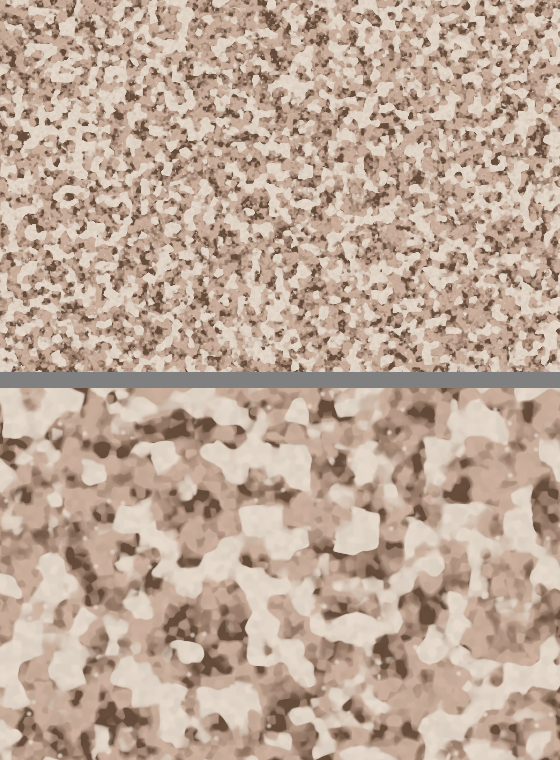
Top, the full canvas; bottom, a detail of the centre.
Write a Shadertoy shader that draws this texture.

```glsl
#define WHITE_SCALE 50.0
#define TONE_SCALE 66.0
#define SPECK_SCALE 84.0
#define WHITE_LEVEL 0.55
#define TAN_LEVEL 0.46
#define BROWN_LEVEL 0.583
#define DARK_LEVEL 0.705
#define EDGE 0.06
#define MELT 7.0

const vec3 PINK  = vec3(0.785, 0.674, 0.602);
const vec3 TAN   = vec3(0.695, 0.582, 0.510);
const vec3 BROWN = vec3(0.590, 0.478, 0.405);
const vec3 DARK  = vec3(0.395, 0.297, 0.230);
const vec3 CREAM = vec3(0.822, 0.752, 0.690);
const vec3 WHITE = vec3(0.880, 0.832, 0.781);

vec3 hash3(vec2 p) {
    vec3 q = fract(p.xyx * vec3(0.1031, 0.1030, 0.0973));
    q += dot(q, q.yxz + 33.33);
    return fract((q.xxy + q.yzz) * q.zyx);
}

// Cellular noise: one random value per grain, melted together at the borders
float grains(vec2 p) {
    vec2 cell = floor(p), f = p - cell;
    float sum = 0.0, total = 0.0;
    for (int y = -1; y <= 1; y++)
    for (int x = -1; x <= 1; x++) {
        vec2 offset = vec2(x, y);
        vec3 h = hash3(cell + offset + 100.0);
        vec2 d = offset + mix(vec2(0.1), vec2(0.9), h.xy) - f;
        float weight = exp(-MELT * dot(d, d));
        sum += weight * h.z;
        total += weight;
    }
    return sum / total;
}

// Large grains with a finer layer that scallops their outlines
float flakes(vec2 p, float roughness) {
    return mix(grains(p), grains(p * 2.1 + 57.0), roughness);
}

float above(float level, float value) {
    return smoothstep(level - EDGE, level + EDGE, value);
}

// Sparse tiny round dots, at most one per cell
float specks(vec2 p) {
    vec3 h = hash3(floor(p) + 700.0);
    float d = length(fract(p) - mix(vec2(0.3), vec2(0.7), h.xy));
    return step(0.92, h.z) * (1.0 - smoothstep(0.05, 0.28, d));
}

void mainImage(out vec4 fragColor, in vec2 fragCoord) {
    vec2 uv = fragCoord / iResolution.y;

    // Pink ground stepping down to small dark cores
    float tone = flakes(uv * TONE_SCALE + 13.0, 0.35);
    vec3 color = mix(PINK, TAN, above(TAN_LEVEL, tone));
    color = mix(color, BROWN, above(BROWN_LEVEL, tone));
    color = mix(color, DARK, above(DARK_LEVEL, tone));

    // Pale flakes on top, creamy at the rim and whiter inside
    float pale = flakes(uv * WHITE_SCALE + 301.0, 0.25);
    float inside = smoothstep(WHITE_LEVEL, WHITE_LEVEL + 0.14, pale);
    color = mix(color, mix(CREAM, WHITE, inside), above(WHITE_LEVEL, pale));

    // Tiny bright dots and a fine mottling
    color = mix(color, WHITE, 0.8 * specks(uv * SPECK_SCALE));
    color *= 0.97 + 0.06 * grains(uv * 150.0 + 43.0);

    fragColor = vec4(color, 1.0);
}
```
